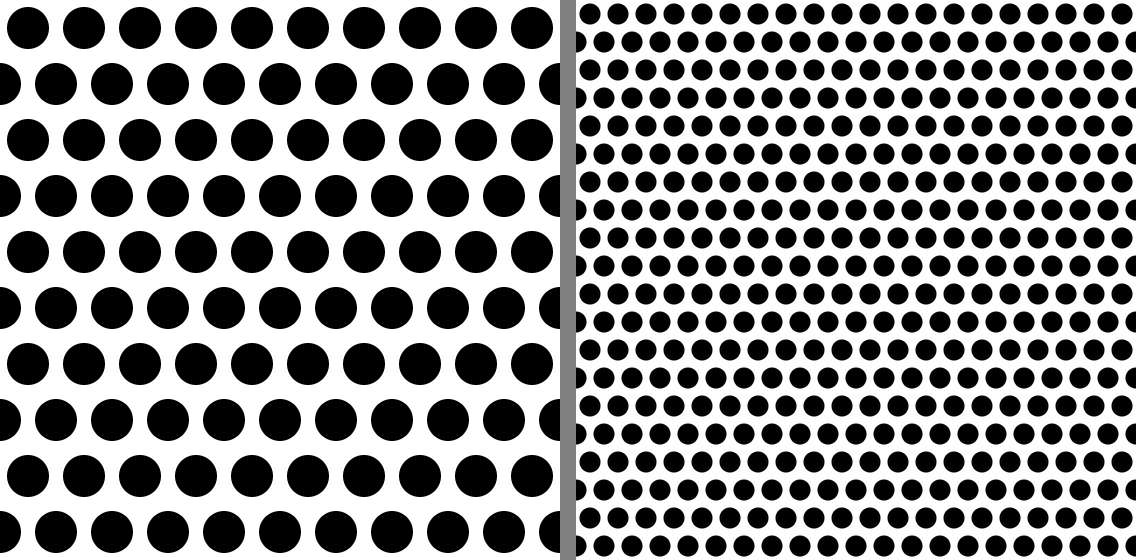
Left: one tile. Right: repeated 2 by 2.
A WebGL 2 fragment shader for this pattern:

```glsl
#version 300 es
precision highp float;
// Black polka dots on white, in staggered rows that tile seamlessly.

uniform vec2 u_resolution;
out vec4 fragColor;

const float DOTS_ACROSS = 10.0;
const float ROWS = 10.0;         // even, so the stagger wraps
const float DOT_RADIUS = 0.375;  // in cells
const float ROW_SHIFT = 0.5;     // in cells, on every other row
const vec3 DOT_COLOR = vec3(0.0);
const vec3 GROUND_COLOR = vec3(1.0);

// Signed distance to the dot in the current cell, in cell units.
float dotDistance(vec2 grid) {
    float isEvenRow = 1.0 - mod(floor(grid.y), 2.0);
    grid.x += ROW_SHIFT * isEvenRow;
    return length(fract(grid) - 0.5) - DOT_RADIUS;
}

void main() {
    vec2 cells = vec2(DOTS_ACROSS, ROWS);
    vec2 grid = gl_FragCoord.xy / u_resolution * cells;

    // One pixel measured in cells sets the width of the smoothed edge.
    vec2 pixelSize = cells / u_resolution;
    float edgeWidth = max(pixelSize.x, pixelSize.y);
    float coverage = clamp(0.5 - dotDistance(grid) / edgeWidth, 0.0, 1.0);

    fragColor = vec4(mix(GROUND_COLOR, DOT_COLOR, coverage), 1.0);
}
```
